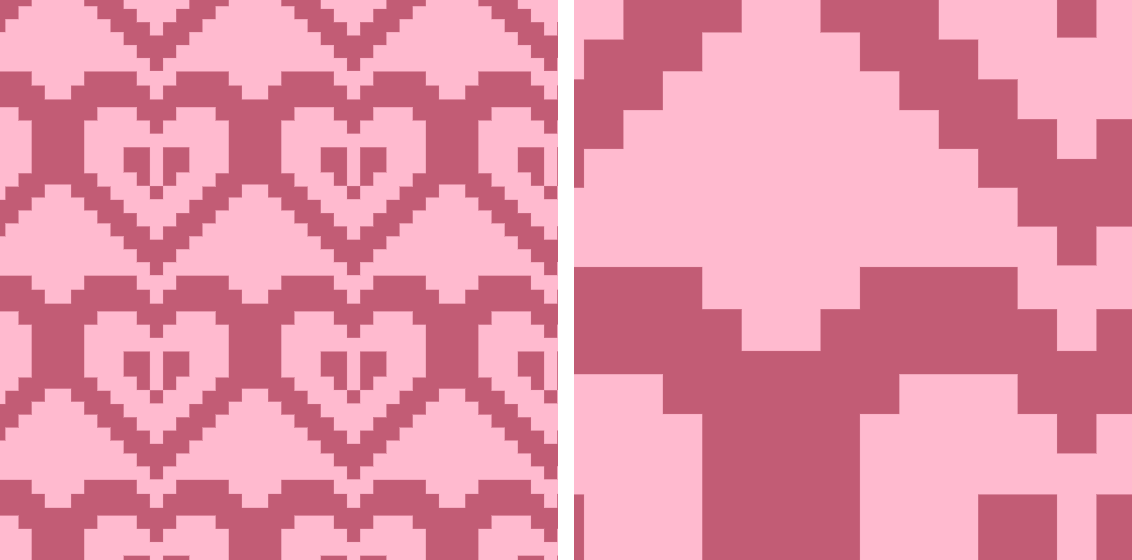
Left, the full canvas; right, a detail of the centre.
Write a WebGL 2 fragment shader that draws this pattern.

```glsl
#version 300 es
precision highp float;
// Knit-style chain of stepped hearts: a dark outline heart, a pale heart in it
// and a small dark split heart at the core, joined sideways by a dark band.
// Each heart is a union of centred boxes with a notch; one tile is repeated.

uniform vec2 u_resolution;
out vec4 fragColor;

const vec3 PINK = vec3(1.0, 0.73, 0.81);
const vec3 ROSE = vec3(0.76, 0.36, 0.46);

// Lengths are in stitches, with y pointing down from the top edge
const float STITCHES_HIGH = 42.62;
const vec2 TILE = vec2(15.0, 15.54);
const vec2 FIRST_HEART = vec2(11.91, 5.44);

// Signed distance to a box centred on x = 0 between two heights
float centredBox(vec2 p, float halfWidth, float top, float bottom) {
    return max(abs(p.x) - halfWidth, max(top - p.y, p.y - bottom));
}

// Stepped heart: columns shorten by rise per stitch away from the tip;
// crown is the step at the shoulders, notch the depth of the centre slit
float steppedHeart(vec2 p, float top, float tip, int widest,
                   float rise, float crown, float notch) {
    float d = 1e3;
    for (int k = 0; k <= widest; k++) {
        float columnTop = top + (k == widest ? crown : 0.0);
        float columnEnd = tip - float(k) * rise;
        d = min(d, centredBox(p, float(k) + 0.5, columnTop, columnEnd));
    }
    float slit = centredBox(p, 0.5, top - 30.0, top + notch);
    float dip = centredBox(p, 1.5, top - 30.0, top + crown);
    return max(d, -min(slit, dip));
}

// Dark area of one tile, measured from the top of its outer heart
float heartTile(vec2 p) {
    float outer = steppedHeart(p, 0.0, 15.5, 6, 0.985, 1.07, 2.13);
    float band = centredBox(p, TILE.x, 2.13, 8.6);
    float inner = steppedHeart(p, 2.72, 12.8, 5, 1.01, 1.01, 2.01);
    float core = steppedHeart(p, 5.77, 9.72, 2, 1.02, 0.0, 2.95);
    return min(max(min(outer, band), -inner), core);
}

void main() {
    float stitch = STITCHES_HIGH / u_resolution.y;
    vec2 p = vec2(gl_FragCoord.x, u_resolution.y - gl_FragCoord.y) * stitch;

    // Fold into one tile, centred across and starting at the heart top
    p -= FIRST_HEART;
    p.x = mod(p.x + 0.5 * TILE.x, TILE.x) - 0.5 * TILE.x;
    p.y = mod(p.y, TILE.y);

    // Include the next row so that edges stay smooth over the seam
    float d = min(heartTile(p), heartTile(p - vec2(0.0, TILE.y)));

    float soft = 0.7 * stitch;
    fragColor = vec4(mix(ROSE, PINK, smoothstep(-soft, soft, d)), 1.0);
}
```
